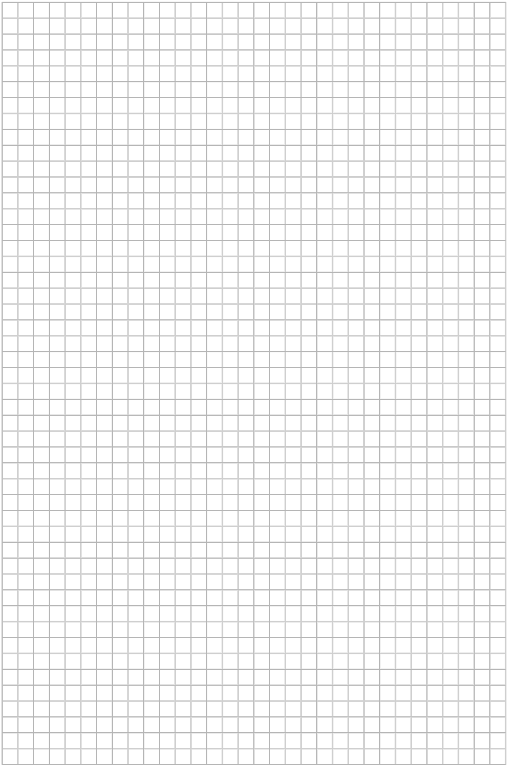
Give the GLSL for this pattern, as a WebGL 2 fragment shader.

```glsl
#version 300 es
precision highp float;

uniform vec2 u_resolution;
out vec4 fragColor;

const vec2 CELLS = vec2(32.0, 48.0);             // columns, rows
const vec2 GRID_MIN = vec2(0.0042, 0.0045);      // frame corners, share of canvas
const vec2 GRID_MAX = vec2(0.9953, 0.9970);
const vec3 PAPER = vec3(1.0);
const vec3 STRONG_INK = vec3(0.42);
const vec3 FAINT_INK = vec3(0.62);
const float STRONG_WIDTH = 0.00114;              // share of canvas width
const float FAINT_WIDTH = 0.00152;
const float STRONG_SOFTNESS = 1.15;              // edge filter, in pixels
const float FAINT_SOFTNESS = 1.55;
const vec2 BEAT = vec2(0.290, 0.348);            // rhythm of faint lines per axis
const vec2 FAINT_FROM = vec2(0.05, 0.25);
const vec2 FAINT_TO = vec2(0.55, 0.614);

// Share of a filter window, centred at distance d, that lies on a line
float coverage(float d, float width, float window) {
    float overlap = min(d + 0.5 * window, 0.5 * width) - max(d - 0.5 * window, -0.5 * width);
    return clamp(overlap / window, 0.0, 1.0);
}

// Softened mask of the span from 0 to size
float insideSpan(float x, float size, float window) {
    float margin = 0.5 * STRONG_WIDTH;
    return clamp(min(x + margin, size + margin - x) / window + 0.5, 0.0, 1.0);
}

// Colour of the nearest line of one family, over the paper
vec3 ruledLine(float x, float size, float cells, float beat, vec2 faintRange, float mask, float pixel) {
    float pitch = size / cells;
    float index = clamp(floor(x / pitch + 0.5), 0.0, cells);
    float phase = fract(index * beat);
    bool faint = phase >= faintRange.x && phase < faintRange.y;
    float width = faint ? FAINT_WIDTH : STRONG_WIDTH;
    float window = pixel * (faint ? FAINT_SOFTNESS : STRONG_SOFTNESS);
    vec3 ink = faint ? FAINT_INK : STRONG_INK;
    return mix(PAPER, ink, mask * coverage(x - index * pitch, width, window));
}

void main() {
    // Position from the top left of the frame, in canvas widths
    vec2 canvas = u_resolution / u_resolution.x;
    vec2 uv = gl_FragCoord.xy / u_resolution;
    vec2 p = vec2(uv.x - GRID_MIN.x, GRID_MAX.y - uv.y) * canvas;
    vec2 size = (GRID_MAX - GRID_MIN) * canvas;
    float pixel = 1.0 / u_resolution.x;

    // Both families stop at the frame
    float maskX = insideSpan(p.x, size.x, pixel);
    float maskY = insideSpan(p.y, size.y, pixel);
    vec3 vertical = ruledLine(p.x, size.x, CELLS.x, BEAT.x, vec2(FAINT_FROM.x, FAINT_TO.x), maskY, pixel);
    vec3 horizontal = ruledLine(p.y, size.y, CELLS.y, BEAT.y, vec2(FAINT_FROM.y, FAINT_TO.y), maskX, pixel);

    fragColor = vec4(min(vertical, horizontal), 1.0);
}
```
